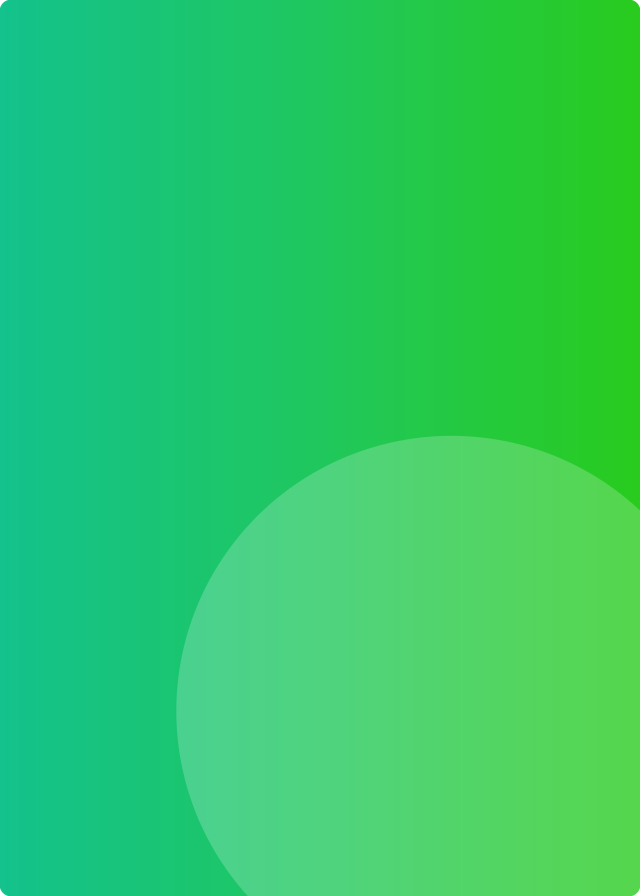
Give the GLSL for this background, as a Shadertoy shader.

```glsl
float roundedBox(vec2 p, vec2 halfSize, float radius) {
    vec2 q = abs(p) - halfSize + radius;
    return length(max(q, 0.0)) + min(max(q.x, q.y), 0.0) - radius;
}

// Antialiased coverage of a signed distance, one pixel wide
float coverage(float dist, float pixel) {
    return clamp(0.5 - dist / pixel, 0.0, 1.0);
}

void mainImage(out vec4 fragColor, in vec2 fragCoord) {
    // Canvas width is one unit
    float pixel = 1.0 / iResolution.x;
    vec2 p = fragCoord * pixel;
    vec2 halfCanvas = 0.5 * iResolution.xy * pixel;

    // Horizontal teal to green gradient
    vec3 teal = vec3(0.075, 0.760, 0.550);
    vec3 emerald = vec3(0.125, 0.782, 0.365);
    vec3 green = vec3(0.160, 0.798, 0.115);
    vec3 color = mix(teal, emerald, clamp(p.x * 2.0, 0.0, 1.0));
    color = mix(color, green, clamp(p.x * 2.0 - 1.0, 0.0, 1.0));

    // Translucent white disc
    float disc = length(p - vec2(0.7055, 0.289)) - 0.430;
    color = mix(color, vec3(1.0), 0.21 * coverage(disc, pixel));

    // Rounded card corners on white
    float card = roundedBox(p - halfCanvas, halfCanvas, 0.018);
    color = mix(vec3(1.0), color, coverage(card - 0.5 * pixel, pixel));

    fragColor = vec4(color, 1.0);
}
```
